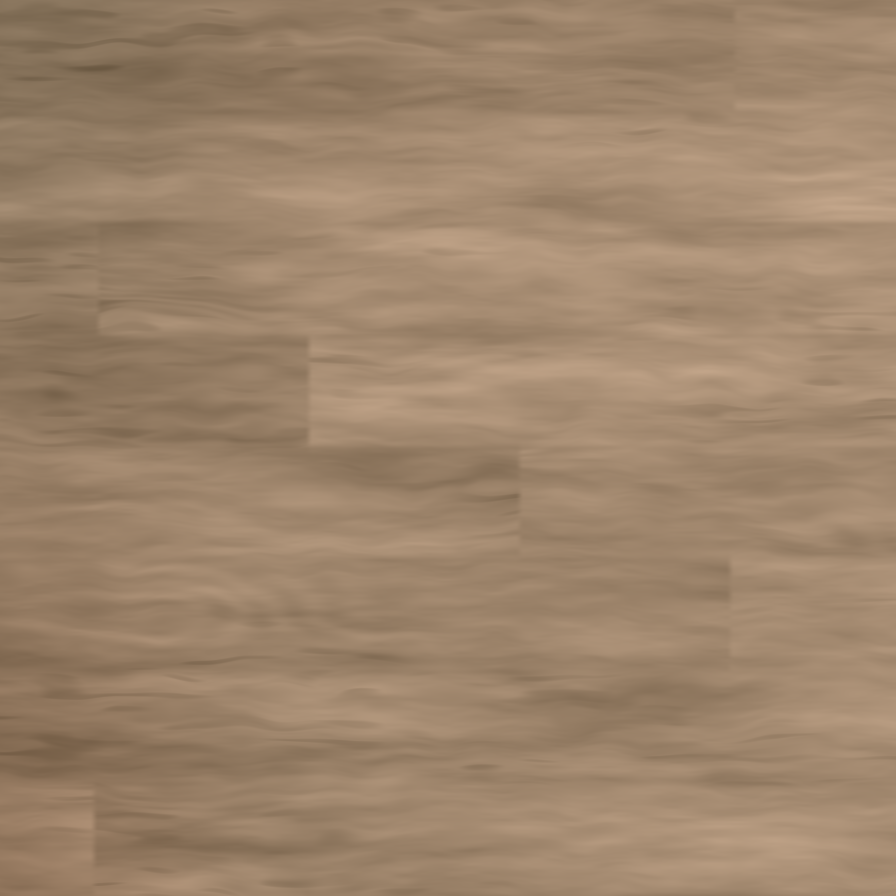
A WebGL 2 fragment shader for this texture:

```glsl
#version 300 es
precision highp float;
// Matte brown oak floor: eight rows of staggered planks with rippled grain and soft side light.

#define ROWS 8.0
#define PLANK_LENGTH 1.18
#define ROW_SHIFT 0.235
#define FIRST_JOINT -0.36
#define PLANK_VARIATION 0.11
#define STREAK_STRENGTH 0.66
#define FIBRE_STRENGTH 0.42
#define RING_STRENGTH 0.045
#define SEAM_STRENGTH 0.1
#define ROW_BLEND 0.011
#define JOINT_BLEND 0.005
#define BASE_TONE 0.67

uniform vec2 u_resolution;
out vec4 fragColor;

const vec3 DARK_OAK = vec3(0.445, 0.365, 0.275);
const vec3 LIGHT_OAK = vec3(0.72, 0.61, 0.505);

float hash(vec2 p) {
    vec3 q = fract(p.xyx * vec3(0.1031, 0.1030, 0.0973));
    q += dot(q, q.yzx + 33.33);
    return fract((q.x + q.y) * q.z);
}

float noise(vec2 p) {
    vec2 cell = floor(p), f = fract(p);
    f = f * f * (3.0 - 2.0 * f);
    float low = mix(hash(cell), hash(cell + vec2(1, 0)), f.x);
    float high = mix(hash(cell + vec2(0, 1)), hash(cell + vec2(1, 1)), f.x);
    return mix(low, high, f.y);
}

float fbm(vec2 p) {
    float sum = 0.0, weight = 0.5;
    for (int i = 0; i < 3; i++) {
        sum += weight * noise(p);
        p = p * 2.03 + 17.7;
        weight *= 0.5;
    }
    return sum / 0.875;
}

// Wood grain of one plank, centred on zero
float grain(vec2 p, float seed) {
    vec2 q = p + vec2(seed * 37.0, seed * 11.0);
    q.y += 0.016 * (noise(q * vec2(6.0, 15.0)) - 0.5);
    q.y += 0.009 * (noise(q * vec2(22.0, 38.0)) - 0.5);

    float streaks = fbm(q * vec2(2.8, 24.0)) - 0.5;
    float fibres = fbm(q * vec2(13.0, 80.0)) - 0.5;

    // Arched growth rings show only in patches
    float patchMask = smoothstep(0.55, 0.8, noise(q * vec2(2.6, 13.0) + 5.0));
    float rings = sin(38.0 * noise(q * vec2(3.2, 17.0) + 9.0)) * patchMask;

    // Short dark pores
    float pores = smoothstep(0.66, 0.95, noise(q * vec2(15.0, 125.0) + 3.0));
    pores *= smoothstep(0.45, 0.75, noise(q * vec2(3.0, 15.0) + 21.0));

    return STREAK_STRENGTH * streaks + FIBRE_STRENGTH * fibres
         + RING_STRENGTH * rings - 0.2 * pores;
}

float plankTone(vec2 p, float row, float plank) {
    float seed = hash(vec2(row + 3.0, plank + 7.0));
    return PLANK_VARIATION * (seed - 0.5) + grain(p, seed);
}

// One row of planks, with the two planks at a joint melting together
float rowTone(vec2 p, float row) {
    float along = (p.x - FIRST_JOINT - row * ROW_SHIFT) / PLANK_LENGTH;
    float joint = floor(along + 0.5);
    float blend = smoothstep(-JOINT_BLEND, JOINT_BLEND, (along - joint) * PLANK_LENGTH);
    if (blend <= 0.0) return plankTone(p, row, joint - 1.0);
    if (blend >= 1.0) return plankTone(p, row, joint);
    return mix(plankTone(p, row, joint - 1.0), plankTone(p, row, joint), blend);
}

// Brightness of the floor; p.y runs down from the top edge
float floorTone(vec2 p) {
    float seamRow = floor(p.y * ROWS + 0.5);
    float fromSeam = p.y - seamRow / ROWS;
    float blend = smoothstep(-ROW_BLEND, ROW_BLEND, fromSeam);
    float tone = mix(rowTone(p, seamRow - 1.0), rowTone(p, seamRow), blend);

    // Long seams are faint, soft and broken
    float seam = exp(-pow(fromSeam / 0.0035, 2.0));
    float breaks = smoothstep(0.4, 0.8, noise(vec2(p.x * 6.0, seamRow * 5.0)));
    return BASE_TONE + tone - SEAM_STRENGTH * seam * breaks;
}

// Dim left side, bright sheen towards the right
float sideLight(vec2 p) {
    float shade = -0.25 * (1.0 - smoothstep(-0.05, 0.4, p.x));
    vec2 upper = (p - vec2(0.95, 0.19)) / vec2(0.24, 0.09);
    vec2 lower = (p - vec2(1.0, 0.72)) / vec2(0.25, 0.2);
    float sheen = 0.14 * exp(-dot(upper, upper)) + 0.12 * exp(-dot(lower, lower));
    return shade + sheen - 0.1 * (1.0 - smoothstep(0.0, 0.2, p.y));
}

void main() {
    vec2 uv = gl_FragCoord.xy / u_resolution;
    vec2 p = vec2(uv.x, 1.0 - uv.y);
    float tone = floorTone(p) + sideLight(p);
    vec3 color = mix(DARK_OAK, LIGHT_OAK, clamp(tone, -0.25, 1.15));

    // Warmer shade in the lower corner, cooler in the upper one
    float corner = 1.0 - smoothstep(0.0, 0.35, p.x);
    color *= 1.0 + corner * (p.y - 0.45) * vec3(0.03, -0.03, -0.05);
    fragColor = vec4(color, 1.0);
}
```
